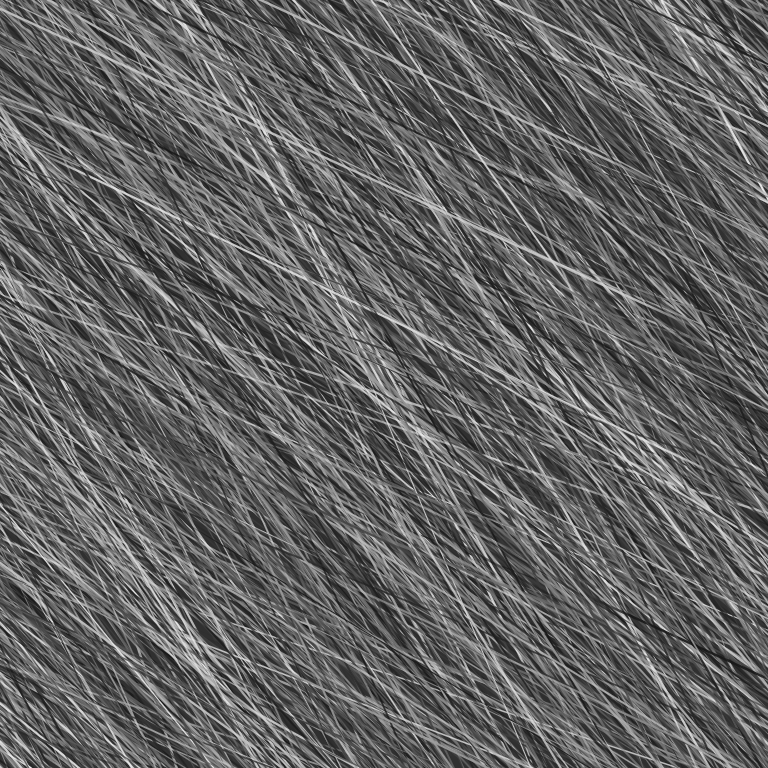
A Shadertoy shader for this texture:

```glsl
const int LAYERS = 92;
const float MEAN_ANGLE = -0.79;      // radians, falling to the right
const float ANGLE_SPREAD = 0.58;
const float LANE_WIDTH = 0.07;       // one strand per lane
const float LANE_LENGTH = 1.4;
const float TILT = 0.9;              // drift of a strand across its lane
const float THIN = 0.0011;
const float THICK = 0.0032;
const float BASE_GRAY = 0.19;
const float DARK_GRAY = 0.09;
const float LIGHT_GRAY = 0.96;
const float SHADE_BIAS = 1.45;       // above 1 favours darker strands
const float MIN_OPACITY = 0.5;
const float MAX_OPACITY = 0.92;

float hash(vec2 p) {
    return fract(sin(dot(p, vec2(127.1, 311.7))) * 43758.5453);
}

vec4 hash4(vec3 p) {
    float seed = dot(p, vec3(127.1, 311.7, 74.7));
    return fract(sin(seed + vec4(0.0, 17.3, 41.9, 83.1)) * 43758.5453);
}

// Returns the gray of one strand in x and its coverage in y.
vec2 strand(vec2 p, float layer, float pixel) {
    float lane = floor(p.y / LANE_WIDTH);
    float u = p.x / LANE_LENGTH + hash(vec2(lane, layer));
    vec3 cell = vec3(floor(u), lane, layer);
    vec4 place = hash4(cell);
    vec4 look = hash4(cell + 37.0);

    // Slightly tilted centre line that stays inside its lane
    float along = fract(u) - 0.5;
    float centre = mix(0.25, 0.75, place.x) + (place.y - 0.5) * TILT * along;
    float dist = abs(fract(p.y / LANE_WIDTH) - centre) * LANE_WIDTH;

    // Tapered ends and smooth sides
    float reach = mix(0.36, 0.5, place.z);
    float taper = 1.0 - smoothstep(reach - 0.08, reach, abs(along));
    float halfWidth = 0.5 * mix(THIN, THICK, look.x);
    float side = clamp((halfWidth - dist) / pixel + 0.5, 0.0, 1.0);
    side *= min(1.0, 2.0 * halfWidth / pixel);

    float gray = mix(DARK_GRAY, LIGHT_GRAY, pow(look.y, SHADE_BIAS));
    float opacity = mix(MIN_OPACITY, MAX_OPACITY, look.z);
    return vec2(gray, side * taper * opacity);
}

void mainImage(out vec4 fragColor, in vec2 fragCoord) {
    float pixel = 1.0 / iResolution.y;
    vec2 uv = fragCoord * pixel;
    float gray = BASE_GRAY;

    // Stack the strand layers, each with its own direction and offset
    for (int i = 0; i < LAYERS; i++) {
        float layer = float(i);
        vec4 r = hash4(vec3(layer, 5.0, 9.0));
        float angle = MEAN_ANGLE + (r.x + r.y - 1.0) * ANGLE_SPREAD;
        vec2 dir = vec2(cos(angle), sin(angle));
        vec2 p = vec2(dot(uv, dir), dot(uv, vec2(-dir.y, dir.x))) + r.zw;
        vec2 fibre = strand(p, layer, pixel);
        gray = mix(gray, fibre.x, fibre.y);
    }
    fragColor = vec4(vec3(gray), 1.0);
}
```
